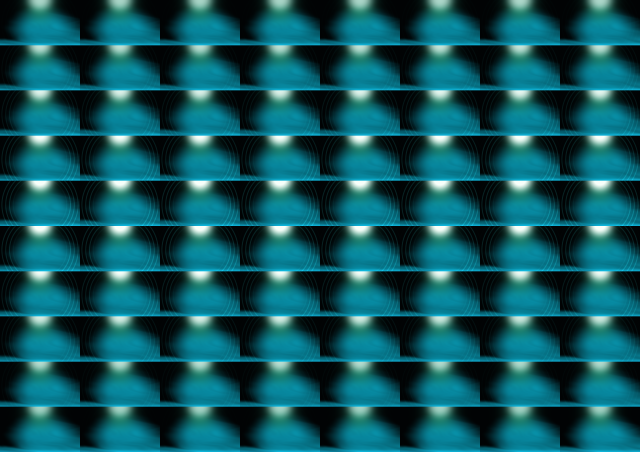
This pattern is drawn by a Shadertoy shader. Its source:

```glsl
const float TAU = 6.2831853;

// Layered sines, stretched sideways into wisps
float wisps(vec2 p, float phase) {
    float sum = 0.0, weight = 0.5;
    vec2 q = p * vec2(5.0, 17.0);
    for (int i = 0; i < 5; i++) {
        float k = float(i);
        q += vec2(0.9, 0.6) * sin(q.yx * vec2(0.5, 0.8) + k * 1.7);
        sum += weight * sin(q.y + 0.7 * q.x + 0.4 * sin(phase + k));
        q = mat2(1.5, 0.35, -0.25, 1.6) * q;
        weight *= 0.62;
    }
    return sum;
}

// One panel: p.x runs -0.5..0.5, p.y runs 0..1 upwards
vec3 panel(vec2 p, float phase) {
    float pulse = 0.5 - 0.5 * cos(phase);
    float wisp = wisps(p, phase);

    // Mist: round body, sloping right wing, low bank
    float d = length((p - vec2(0.04, 0.36)) / vec2(0.44, 0.5));
    float body = 1.0 - smoothstep(0.3, 1.15, d + 0.05 * wisp);
    float slope = p.y - 0.72 + 0.46 * p.x + 0.05 * wisp;
    float wing = 0.62 * smoothstep(-0.1, 0.25, p.x) * (1.0 - smoothstep(-0.24, 0.08, slope));
    float bank = 0.85 * (1.0 - smoothstep(0.04, 0.24, p.y + 0.06 * wisp - 0.05 * p.x));
    float mist = 1.0 - (1.0 - body) * (1.0 - wing) * (1.0 - bank);
    float contrast = mix(0.24, 0.1, smoothstep(0.1, 0.35, p.y));
    mist *= 0.98 + contrast * wisp;
    vec3 color = vec3(0.003, 0.012, 0.015) + vec3(0.025, 0.53, 0.62) * mist;
    color += vec3(0.03, 0.14, 0.19) * (1.0 - smoothstep(0.0, 0.07, p.y));

    // Faint concentric rings at both sides
    float r = length((p - vec2(0.0, 0.47)) * vec2(1.0, 0.565));
    float ring = smoothstep(0.4, 1.0, cos(TAU * 21.0 * r));
    ring *= smoothstep(0.31, 0.38, r) * (1.0 - smoothstep(0.48, 0.53, r));
    color += vec3(0.03, 0.13, 0.13) * ring * pulse;

    // Green shaft with a pale lamp at its top
    float shaft = exp(-p.x * p.x / 0.027) * smoothstep(0.3, 0.88, p.y);
    color = mix(color, vec3(0.12, 0.54, 0.43), shaft);
    float lamp = length((p - vec2(0.0, 1.02)) / vec2(0.145, 0.23));
    float glow = exp(-lamp * lamp * lamp) * (0.62 + 0.5 * pulse);
    return mix(color, vec3(0.97, 1.0, 0.98), min(glow, 1.0));
}

void mainImage(out vec4 fragColor, in vec2 fragCoord) {
    vec2 repeats = vec2(8.0, 10.0);
    vec3 total = vec3(0.0);

    // Average 3 x 3 samples to smooth the panel borders
    for (int i = 0; i < 9; i++) {
        vec2 offset = (vec2(i % 3, i / 3) - 1.0) / 3.0;
        vec2 grid = fract((fragCoord + offset) / iResolution.xy) * repeats;
        vec2 cell = floor(grid);
        float phase = TAU * (cell.y + 0.3) / repeats.y + 0.12 * sin(TAU * cell.x / repeats.x);
        total += panel(fract(grid) - vec2(0.5, 0.0), phase);
    }
    fragColor = vec4(total / 9.0, 1.0);
}
```
